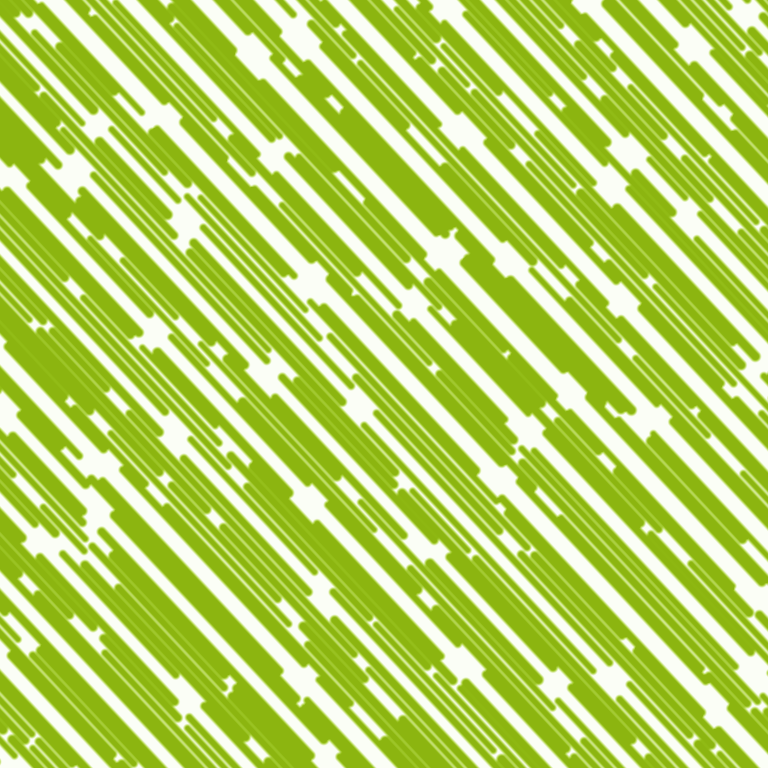
Give the GLSL for this pattern, as a Shadertoy shader.

```glsl
// Diagonal green strokes with rounded ends, split by white channels, knots and hairlines.

const vec3  GREEN         = vec3(0.548, 0.708, 0.062);
const vec3  WHITE         = vec3(0.985, 0.995, 0.965);
const vec3  RAMP          = vec3(1.0, 0.8, 1.2);  // tint of the half-covered tones
const float ANGLE         = 0.82;     // slope of the strokes, downwards to the right
const float LANE          = 0.0118;   // distance between stroke axes
const float GROUP         = 6.0;      // lanes per white channel
const float CHANNEL_LANES = 3.0;      // possible places of a channel in its group
const float STROKE_LENGTH = 0.32;     // mean stroke length
const float THIN          = 0.33;     // half widths, in lanes
const float THICK         = 0.54;
const float SOFTNESS      = 0.0026;   // half width of the blurred edge

float hash(vec2 p) {
    vec3 q = fract(p.xyx * vec3(0.1031, 0.1030, 0.0973));
    q += dot(q, q.yzx + 33.33);
    return fract((q.x + q.y) * q.z);
}

// Lane that stays empty in the group of the given lane
float channelOf(float lane) {
    float group = floor(lane / GROUP);
    return group * GROUP + 1.0 + floor(CHANNEL_LANES * hash(vec2(group, 7.0)));
}

// Break between two strokes: x = position, y = half length.
// Lanes beside a channel share a key, so their breaks form knots.
vec2 breakAt(float k, float lane, float key, bool besideChannel) {
    float place = (k + 0.15 + 0.7 * hash(vec2(key, k + 31.0))) * STROKE_LENGTH;
    float size = hash(vec2(lane + 17.0, k + 57.0));
    float shift = hash(vec2(lane + 83.0, k + 11.0)) - 0.5;
    if (besideChannel) return vec2(place + 0.024 * shift, 0.009 + 0.015 * size);
    return vec2(place, 0.002 + 0.032 * size * size);
}

// Coverage of the strokes in one lane; p.x runs along it, p.y across
float laneCover(vec2 p, float lane, float soft) {
    float channel = channelOf(lane);
    float side = lane - channel;
    if (side == 0.0) return 0.0;

    bool beside = abs(side) < 1.5;
    float key = beside ? channel : lane + 200.0;
    float axis = (lane + 0.5) * LANE;
    if (beside) axis += side * LANE * mix(-0.12, 0.36, hash(vec2(channel, 3.0)));

    float along = p.x + STROKE_LENGTH * hash(vec2(key, 5.0));
    float cell = floor(along / STROKE_LENGTH);
    float cover = 0.0;
    for (float s = -1.0; s < 0.5; s++) {
        float k = cell + s;
        vec2 head = breakAt(k, lane, key, beside);
        vec2 tail = breakAt(k + 1.0, lane, key, beside);
        float halfWidth = LANE * mix(THIN, THICK, hash(vec2(lane + 41.0, k + 73.0)));
        float from = head.x + head.y + halfWidth;
        float to = max(from, tail.x - tail.y - halfWidth);
        float d = length(vec2(along - clamp(along, from, to), p.y - axis)) - halfWidth;
        cover += 1.0 - smoothstep(-soft, soft, d);
    }
    return min(cover, 1.0);
}

void mainImage(out vec4 fragColor, in vec2 fragCoord) {
    vec2 uv = fragCoord / iResolution.y;
    float soft = max(SOFTNESS, 0.7 / iResolution.y);

    // Axes along and across the strokes
    vec2 dir = vec2(cos(ANGLE), -sin(ANGLE));
    vec2 p = vec2(dot(uv, dir) + 3.2, dot(uv, vec2(-dir.y, dir.x)) + 0.5);

    // Touching strokes add up to solid green, parted ones leave hairlines
    float lane = floor(p.y / LANE);
    float cover = 0.0;
    for (float i = -1.0; i < 1.5; i++) cover += laneCover(p, lane + i, soft);

    vec3 light = pow(vec3(1.0 - min(cover, 1.0)), RAMP);
    fragColor = vec4(mix(GREEN, WHITE, light), 1.0);
}
```
